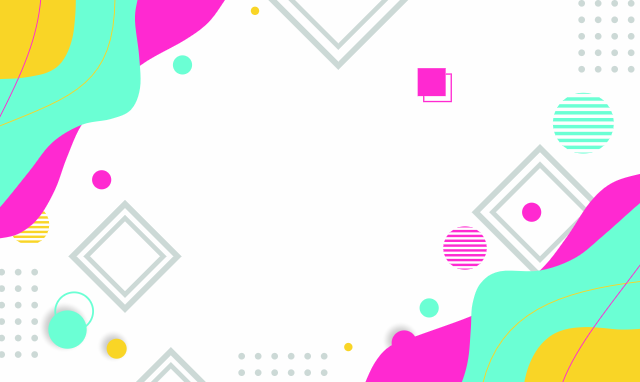
A Shadertoy shader for this background:

```glsl
// Flat abstract background: wavy colour blobs in two corners, diamonds, dots and striped discs on white.
const vec2 CANVAS = vec2(768, 459);   // layout units, y pointing down
const vec3 PAPER = vec3(0.996);
const vec3 TEAL = vec3(0.42, 1.0, 0.83);
const vec3 MAGENTA = vec3(1.0, 0.16, 0.82);
const vec3 YELLOW = vec3(0.975, 0.835, 0.15);
const vec3 GREY = vec3(0.80, 0.85, 0.84);
const vec3 INKS[3] = vec3[3](TEAL, MAGENTA, YELLOW);
const vec2 TOP_LEFT = vec2(-60), LOW_RIGHT = vec2(850, 540);
const float HAIRLINE = 0.55, SHADOW = 0.2, DOT_GAP = 19.8;
const int KNOTS = 12, STEPS = 6;

// Blob edges: knots of open splines, each closed through an outer corner
const vec2 MAGENTA_A[12] = vec2[12](vec2(286,-25), vec2(270,0), vec2(250,27), vec2(222,48), vec2(168,79),
    vec2(125,120), vec2(98,150), vec2(80,190), vec2(66,228), vec2(46,262), vec2(22,281), vec2(-4,287));
const vec2 TEAL_A[12] = vec2[12](vec2(172,-25), vec2(165,0), vec2(162,25), vec2(167,68), vec2(168,106),
    vec2(157,132), vec2(133,143), vec2(98,150), vec2(63,171), vec2(35,206), vec2(0,249), vec2(-30,280));
const vec2 YELLOW_A[12] = vec2[12](vec2(91,-30), vec2(91,0), vec2(90,22), vec2(87,45), vec2(80,65),
    vec2(70,79), vec2(57,87), vec2(42,91), vec2(22,94), vec2(0,95), vec2(-20,96), vec2(-40,96));
const vec2 MAGENTA_B[12] = vec2[12](vec2(800,204), vec2(768,209), vec2(734,220), vec2(708,243), vec2(680,285),
    vec2(648,325), vec2(600,362), vec2(565,380), vec2(499,404), vec2(468,416), vec2(449,437), vec2(434,470));
const vec2 TEAL_B[12] = vec2[12](vec2(542,485), vec2(555,457), vec2(562,430), vec2(565,395), vec2(567,365),
    vec2(577,340), vec2(600,326), vec2(648,325), vec2(690,310), vec2(724,283), vec2(768,244), vec2(790,228));
const vec2 YELLOW_B[12] = vec2[12](vec2(626,480), vec2(629,460), vec2(634,441), vec2(642,424), vec2(652,411),
    vec2(665,401), vec2(682,395), vec2(703,393), vec2(722,394), vec2(745,396), vec2(770,395), vec2(795,392));

// Discs: centre, radius, ink index; the first three cast shadows
const vec4 DISCS[9] = vec4[9](vec4(81,396,23,0), vec4(485,412,15,1), vec4(140,419,12,2),
    vec4(219,78,11.5,0), vec4(515,370,11.5,0), vec4(122,216,11.5,1), vec4(638,255,11.5,1),
    vec4(306,13,5,2), vec4(418,417,5,2));

float pixel;   // one pixel in layout units

void paint(inout vec3 col, vec3 ink, float d) {
    col = mix(col, ink, clamp(0.5 - d / pixel, 0.0, 1.0));
}

// Adds edge a-b to the distance (x) and the inside/outside sign (y)
void addEdge(inout vec2 field, vec2 p, vec2 a, vec2 b) {
    vec2 e = b - a, w = p - a;
    field.x = min(field.x, length(w - e * clamp(dot(w, e) / dot(e, e), 0.0, 1.0)));
    if ((a.y > p.y) != (b.y > p.y) && w.x < w.y * e.x / e.y) field.y = -field.y;
}

float blob(vec2 p, vec2 knots[12], vec2 corner) {
    vec2 field = vec2(1e5, 1), last = corner;
    for (int n = 0; n <= (KNOTS - 1) * STEPS; n++) {
        int i = min(n / STEPS, KNOTS - 2);
        float t = float(n - i * STEPS) / float(STEPS), s = 1.0 - t;
        vec2 a = knots[i], b = knots[i + 1];
        vec2 ta = 0.5 * (b - knots[max(i - 1, 0)]);
        vec2 tb = 0.5 * (knots[min(i + 2, KNOTS - 1)] - a);
        vec2 q = s*s*(1.0 + 2.0*t)*a + t*t*(3.0 - 2.0*t)*b + s*t*(s*ta - t*tb);
        addEdge(field, p, last, q);
        last = q;
    }
    addEdge(field, p, last, corner);
    return field.x * field.y;
}

float hairline(vec2 p, vec2 a, vec2 b, vec2 c, vec2 d) {
    vec2 field = vec2(1e5, 1), last = a;
    for (int k = 1; k <= 16; k++) {
        float t = float(k) / 16.0, s = 1.0 - t;
        vec2 q = s*s*s*a + 3.0*s*t*(s*b + t*c) + t*t*t*d;
        addEdge(field, p, last, q);
        last = q;
    }
    return field.x - HAIRLINE;
}

float disc(vec2 p, vec2 c, float r) { return length(p - c) - r; }
float box(vec2 p, vec2 c, float r) { vec2 q = abs(p - c); return max(q.x, q.y) - r; }
float dotGrid(vec2 p, vec2 first, vec2 count) {
    return disc(p, first + DOT_GAP * clamp(round((p - first) / DOT_GAP), vec2(0), count - 1.0), 4.0);
}
float diamonds(vec2 p, vec2 c, float outer, float inner) {
    float m = abs(p.x - c.x) + abs(p.y - c.y);
    return 0.7071 * min(abs(m - outer + 5.0) - 5.0, abs(m - inner + 4.0) - 4.0);
}
float stripes(vec2 p, vec2 c, float r, float period) {
    return max(disc(p, c, r), (abs(fract((p.y - c.y) / period) - 0.5) - 0.25) * period);
}

void mainImage(out vec4 fragColor, in vec2 fragCoord) {
    vec2 p = fragCoord / iResolution.xy * CANVAS;
    p.y = CANVAS.y - p.y;
    pixel = CANVAS.y / iResolution.y;
    vec3 col = PAPER;
    // Grey diamonds and dot grids
    float d = min(diamonds(p, vec2(406, 0), 84.0, 60.0), diamonds(p, vec2(648, 255), 82.0, 61.0));
    d = min(d, min(diamonds(p, vec2(150, 308), 68.0, 50.0), diamonds(p, vec2(205, 485), 68.0, 50.0)));
    d = min(d, min(dotGrid(p, vec2(698, 4), vec2(4, 5)), dotGrid(p, vec2(2, 327), vec2(3, 6))));
    paint(col, GREY, min(d, dotGrid(p, vec2(290, 428), vec2(6, 2))));
    // Soft shadows, striped discs, ring and offset squares
    for (int i = 0; i < 3; i++)
        col *= 1.0 - SHADOW * smoothstep(8.0, -6.0, disc(p, DISCS[i].xy - vec2(4, 3), DISCS[i].z));
    paint(col, TEAL, stripes(p, vec2(700, 148), 36.5, 8.3));
    paint(col, MAGENTA, stripes(p, vec2(558, 298), 26.0, 5.8));
    paint(col, YELLOW, stripes(p, vec2(35, 270), 24.0, 5.8));
    paint(col, TEAL, abs(disc(p, vec2(89, 374), 22.7)) - 1.1);
    paint(col, MAGENTA, min(abs(box(p, vec2(525, 105.5), 16.5)) - 0.8, box(p, vec2(518, 98.7), 16.8)));
    // Corner blobs with hairline curves
    if (p.x < 300.0) {
        paint(col, MAGENTA, blob(p, MAGENTA_A, TOP_LEFT));
        paint(col, TEAL, blob(p, TEAL_A, TOP_LEFT));
        paint(col, YELLOW, blob(p, YELLOW_A, TOP_LEFT));
        paint(col, YELLOW, hairline(p, vec2(138, -2), vec2(137, 100), vec2(90, 115), vec2(-2, 152)));
        paint(col, MAGENTA, hairline(p, vec2(49, -2), vec2(45, 45), vec2(28, 85), vec2(-2, 144)));
    } else if (p.x > 420.0) {
        paint(col, MAGENTA, blob(p, MAGENTA_B, LOW_RIGHT));
        paint(col, TEAL, blob(p, TEAL_B, LOW_RIGHT));
        paint(col, YELLOW, blob(p, YELLOW_B, LOW_RIGHT));
        paint(col, YELLOW, hairline(p, vec2(579, 462), vec2(600, 375), vec2(670, 350), vec2(770, 338)));
        paint(col, MAGENTA, hairline(p, vec2(675, 460), vec2(692, 415), vec2(730, 370), vec2(770, 316)));
    }
    for (int i = 0; i < 9; i++) paint(col, INKS[int(DISCS[i].w)], disc(p, DISCS[i].xy, DISCS[i].z));
    fragColor = vec4(col, 1);
}
```
